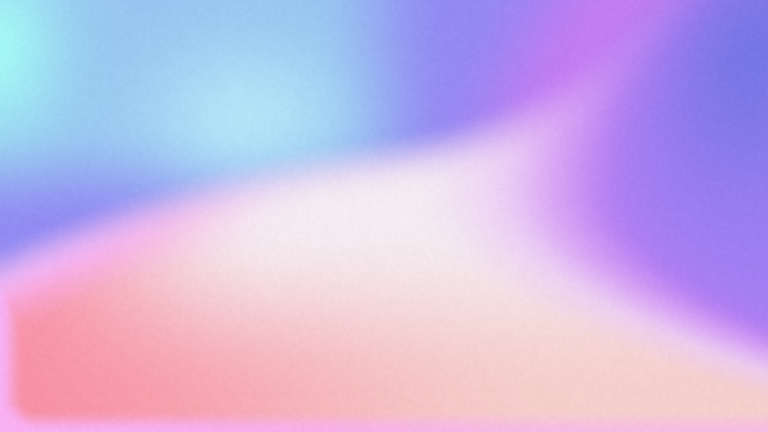
Reproduce this background procedurally as a WebGL 2 fragment shader.

```glsl
#version 300 es
precision highp float;

uniform vec2 u_resolution;
out vec4 fragColor;

const vec3 PERIWINKLE = vec3(0.57, 0.54, 0.95);
const vec3 SKY = vec3(0.59, 0.77, 0.94);
const vec3 ICE = vec3(0.70, 0.90, 0.97);
const vec3 AQUA = vec3(0.64, 0.97, 0.96);
const vec3 VIOLET = vec3(0.76, 0.49, 0.95);
const vec3 PURPLE = vec3(0.64, 0.50, 0.95);
const vec3 INDIGO = vec3(0.46, 0.46, 0.90);
const vec3 LILAC = vec3(0.92, 0.79, 0.96);
const vec3 PINK = vec3(0.97, 0.69, 0.95);
const vec3 SALMON = vec3(0.97, 0.56, 0.64);
const vec3 PEACH = vec3(0.96, 0.81, 0.80);
const vec3 CREAM = vec3(0.955, 0.925, 0.945);

float hash(vec2 p) {
    vec3 q = fract(vec3(p.xyx) * 0.1031);
    q += dot(q, q.yzx + 33.33);
    return fract((q.x + q.y) * q.z);
}

// Smooth value noise
float noise(vec2 p) {
    vec2 cell = floor(p);
    vec2 f = smoothstep(0.0, 1.0, fract(p));
    float low = mix(hash(cell), hash(cell + vec2(1, 0)), f.x);
    float high = mix(hash(cell + vec2(0, 1)), hash(cell + vec2(1, 1)), f.x);
    return mix(low, high, f.y);
}

float fade(float start, float end, float x) {
    return 1.0 - smoothstep(start, end, x);
}

float glow(vec2 uv, vec2 center, vec2 radius) {
    vec2 q = (uv - center) / radius;
    return exp(-dot(q, q));
}

// Height of the diagonal crest, rising faster on the right
float crestHeight(float x) {
    float rise = max(x - 0.5, 0.0);
    return 0.36 + 0.82 * x - 0.62 * x * x + 2.6 * rise * rise;
}

// Left limit of the purple side, bowed toward the center
float sideLimit(float y) {
    float h = y - 0.56;
    return 0.68 + (h < 0.0 ? 1.95 : 0.5) * h * h;
}

vec3 coolField(vec2 uv, float side) {
    float sky = fade(0.40, 0.59, uv.x) * smoothstep(0.47, 0.72, uv.y);
    vec3 color = mix(PERIWINKLE, SKY, sky);
    color = mix(color, ICE, 0.95 * glow(uv, vec2(0.32, 0.73), vec2(0.13, 0.17)));
    color = mix(color, AQUA, glow(uv, vec2(-0.01, 0.89), vec2(0.09, 0.21)));
    color = mix(color, PURPLE, smoothstep(0.60, 0.80, uv.x));
    color = mix(color, INDIGO, 0.95 * glow(uv, vec2(0.98, 0.88), vec2(0.14, 0.32)));
    float ridge = (side - 0.03) / 0.10;
    return mix(color, VIOLET, exp(-ridge * ridge));
}

vec3 warmField(vec2 uv, float below) {
    vec3 color = mix(SALMON, PEACH, smoothstep(-0.05, 0.78, uv.x + 0.2 * uv.y));
    float lift = smoothstep(0.08, 0.50, uv.y) * smoothstep(0.0, 0.36, uv.x);
    color = mix(color, CREAM, lift);

    // Pink rim along the crest and the lower left borders
    float crestRim = fade(0.0, 0.17, below) * fade(0.08, 0.42, uv.x);
    vec2 inset = max(vec2(0.05, 0.08) - uv, 0.0) / vec2(0.05, 0.08);
    float borderRim = smoothstep(0.35, 1.0, length(inset));
    borderRim *= mix(1.0, 0.6, smoothstep(0.1, 0.8, uv.x));
    return mix(color, PINK, max(crestRim, borderRim));
}

void main() {
    vec2 uv = gl_FragCoord.xy / u_resolution;
    float below = crestHeight(uv.x) - uv.y;
    float side = uv.x - sideLimit(uv.y);

    // Cool field, lilac transition, then the warm field
    float underCrest = smoothstep(-0.08, 0.08, below);
    vec3 color = coolField(uv, side);
    color = mix(color, LILAC, underCrest * fade(-0.05, 0.14, side));
    color = mix(color, warmField(uv, below), underCrest * fade(-0.16, 0.03, side));

    // Fine paper grain
    vec2 grainPos = uv * vec2(512.0, 288.0);
    float grain = noise(grainPos) + noise(grainPos * 0.5 + 17.0) - 1.0;
    fragColor = vec4(color + 0.014 * grain, 1.0);
}
```
